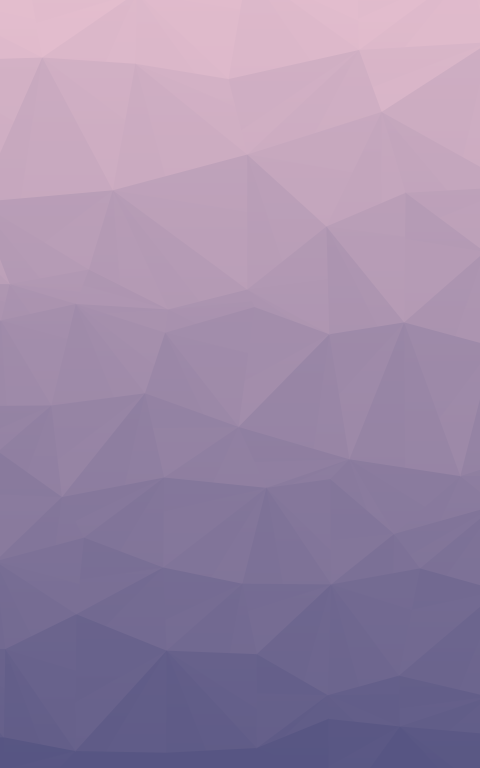
Give the GLSL for this background, as a WebGL 1 fragment shader.

```glsl
precision highp float;
// Low-poly backdrop: a pink to indigo vertical gradient cut into flat facets.
// Nodes sit on ridges, each a sloped sum of sines; neighbouring ridges are
// joined into cells, split along the shorter diagonal and toned by height.
uniform vec2 u_resolution;

const vec3 TOP_PINK = vec3(0.89, 0.74, 0.805);
const vec3 BASE_INDIGO = vec3(0.342, 0.335, 0.513);
const float CENTRE = 0.515;    // middle column, as a share of the width
const float ZIGZAG = 0.016;    // alternating peaks along a ridge
const float FLATNESS = 0.86;   // 1 gives one plain colour per facet
const float TONE_RANGE = 0.028;
const float CREASE_TONE = 0.011;
const float PI = 3.14159265;

// Heights are percent of the canvas from the top, widths percent of its width.
struct Ridge {
  float height;
  float slope;
  float arch;
  float wave;
  float spacing;
  float bow;     // sideways push of the middle against the flanks
};

Ridge ridgeAt(int row) {
  if (row < 0) return Ridge(-2.5, 0.0, 0.0, 0.0, 23.0, 0.0);
  if (row == 0) return Ridge(7.9, -0.5, 1.9, -0.4, 23.3, -3.9);
  if (row == 1) return Ridge(21.2, -0.5, -2.6, -4.6, 28.0, 0.0);
  if (row == 2) return Ridge(34.4, -2.5, 3.8, -2.9, 16.5, 0.0);
  if (row == 3) return Ridge(41.9, 0.6, -0.4, -0.5, 17.1, 1.5);
  if (row == 4) return Ridge(56.0, 2.3, -0.9, 2.0, 21.3, -1.8);
  if (row == 5) return Ridge(63.8, 1.2, -1.8, -1.1, 17.3, 4.0);
  if (row == 6) return Ridge(74.5, 1.0, 2.0, 0.1, 17.5, -1.0);
  if (row == 7) return Ridge(86.1, 2.0, 0.6, 0.9, 16.8, 2.0);
  if (row == 8) return Ridge(96.3, -0.8, 0.6, -1.4, 16.9, 2.0);
  return Ridge(109.0, 0.0, 0.0, 0.0, 17.0, 0.0);
}

float hash(vec2 p) {
  return fract(sin(dot(p, vec2(12.99, 78.23))) * 4375.85);
}

float cross2(vec2 a, vec2 b) {
  return a.x * b.y - a.y * b.x;
}

// Signed distance from p to the line through a and b.
float lineDistance(vec2 p, vec2 a, vec2 b) {
  return cross2(b - a, p - a) / length(b - a);
}

// Position of a node on a ridge, in units of canvas height.
vec2 meshNode(Ridge ridge, float row, float column, float aspect) {
  float bend = clamp(column, -3.0, 3.0);
  float swell = cos(0.5 * PI * bend);
  float y = ridge.height + ridge.slope * clamp(column, -2.0, 2.0);
  y += ridge.arch * swell + ridge.wave * sin(0.5 * PI * bend);
  y = 0.01 * y + ZIGZAG * cos(0.5 * PI * (row - 0.8)) * cos(PI * bend);
  float x = CENTRE + 0.01 * (ridge.spacing * column + ridge.bow * swell);
  return vec2(x * aspect, y);
}

// Facet colour in rgb, weighted by its smooth coverage in alpha.
vec4 facet(vec2 p, vec2 a, vec2 b, vec2 c, float seed) {
  float winding = sign(cross2(b - a, c - a));
  float inside = winding * lineDistance(p, a, b);
  inside = min(inside, winding * lineDistance(p, b, c));
  inside = min(inside, winding * lineDistance(p, c, a));
  float coverage = clamp(inside * u_resolution.y + 0.5, 0.0, 1.0);

  // A faint crease runs from one corner to the opposite side.
  vec2 foot = mix(b, c, 0.3 + 0.4 * fract(seed * 7.3));
  float crease = clamp(lineDistance(p, a, foot) * u_resolution.y, -0.5, 0.5);

  float depth = mix(p.y, (a.y + b.y + c.y) / 3.0, FLATNESS);
  depth += TONE_RANGE * (seed - 0.5) + CREASE_TONE * crease;
  vec3 color = mix(TOP_PINK, BASE_INDIGO, clamp(depth, 0.0, 1.0));
  return vec4(color, 1.0) * coverage;
}

void main() {
  float aspect = u_resolution.x / u_resolution.y;
  vec2 p = gl_FragCoord.xy / u_resolution.y;
  p.y = 1.0 - p.y;

  // Gather the facets between each ridge and the next one down.
  vec4 total = vec4(0.0);
  for (int row = -1; row <= 8; row++) {
    Ridge upper = ridgeAt(row);
    Ridge lower = ridgeAt(row + 1);
    float level = float(row);
    vec2 a = meshNode(upper, level, -4.0, aspect);
    vec2 d = meshNode(lower, level + 1.0, -4.0, aspect);
    for (int column = -4; column <= 3; column++) {
      float next = float(column) + 1.0;
      vec2 b = meshNode(upper, level, next, aspect);
      vec2 c = meshNode(lower, level + 1.0, next, aspect);
      float first = hash(vec2(next, level) + 11.0);
      float second = hash(vec2(next, level) + 23.0);
      if (distance(a, c) < distance(b, d)) {
        total += facet(p, a, b, c, first) + facet(p, a, c, d, second);
      } else {
        total += facet(p, b, c, d, first) + facet(p, b, d, a, second);
      }
      a = b;
      d = c;
    }
  }
  gl_FragColor = vec4(total.rgb / max(total.a, 0.001), 1.0);
}
```
